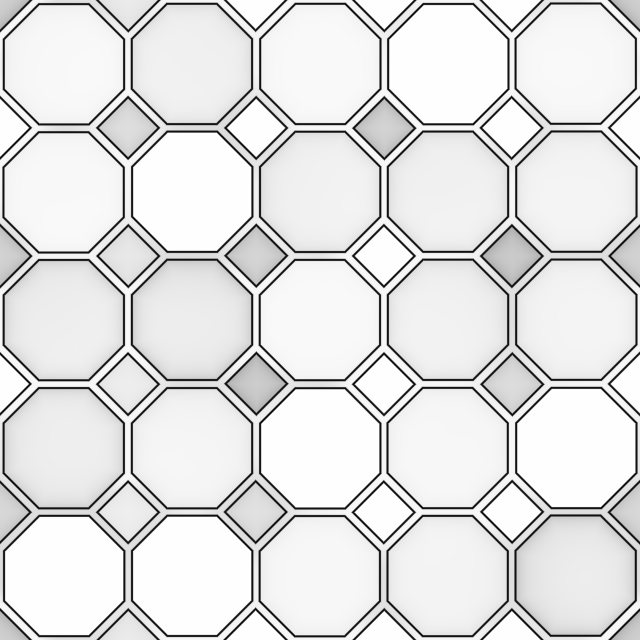
A three.js fragment shader for this pattern:

```glsl
varying vec2 vUv;

// Layout, in units of one repeat
const float REPEATS = 5.0;
const float OCTAGON_RADIUS = 0.470;
const float DIAMOND_RADIUS = 0.170;
const float LINE_HALF_WIDTH = 0.008;
const float LINE_BLUR = 0.006;
const float POSITION_JITTER = 0.006;

// Tones
const float LINE_TONE = 0.06;
const float WHITE = 0.995;
const float GROUT_TONE = 0.975;
const float GROUT_STAIN = 0.10;
const float GROUT_RIM = 0.06;

// Variation between tiles
const float OCTAGON_WHITE_SHARE = 0.40;
const float DIAMOND_WHITE_SHARE = 0.45;
const float OCTAGON_DEPTH = 0.085;
const float DIAMOND_DEPTH = 0.21;
const float RIM_DEPTH = 0.15;
const float RIM_REACH = 0.06;
const float TILT_DEPTH = 0.07;
const float CLOUD_DEPTH = 0.025;

const float OCTAGON_SEED = 17.0;
const float DIAMOND_SEED = 43.0;
const float NOISE_SCALE = 2.0;
const float DIAGONAL = 0.70711;

float hash(vec2 p) {
  vec3 q = fract(p.xyx * 0.1031);
  q += dot(q, q.yzx + 33.33);
  return fract((q.x + q.y) * q.z);
}

// Value noise that wraps at the canvas edges
float noise(vec2 p) {
  float period = REPEATS * NOISE_SCALE;
  vec2 i = floor(p);
  vec2 f = fract(p);
  f = f * f * (3.0 - 2.0 * f);
  vec2 a = mod(i, period);
  vec2 b = mod(i + 1.0, period);
  return mix(mix(hash(a), hash(vec2(b.x, a.y)), f.x),
             mix(hash(vec2(a.x, b.y)), hash(b), f.x), f.y);
}

float diamondDistance(vec2 p) {
  return (abs(p.x) + abs(p.y)) * DIAGONAL - DIAMOND_RADIUS;
}

float octagonDistance(vec2 p) {
  vec2 a = abs(p);
  return max(max(a.x, a.y), (a.x + a.y) * DIAGONAL) - OCTAGON_RADIUS;
}

vec2 jitter(vec2 id) {
  return (vec2(hash(id + 5.3), hash(id + 9.7)) - 0.5) * POSITION_JITTER;
}

// Grey of one tile: white or shaded, darker at the rim, lit from one side
float tileTone(vec2 id, vec2 local, float dist, float whiteShare, float depth, float cloud) {
  float h = hash(id);
  float shade = h < whiteShare ? 0.0 : mix(0.15, 1.0, (h - whiteShare) / (1.0 - whiteShare));
  vec2 tilt = vec2(hash(id + 2.1), hash(id + 7.9)) - vec2(0.3, 0.7);
  float rim = exp(min(dist, 0.0) / RIM_REACH);
  float dark = depth + RIM_DEPTH * rim + CLOUD_DEPTH * (cloud - 0.5);
  return min(WHITE, WHITE - shade * (dark - TILT_DEPTH * dot(local, tilt)));
}

void main() {
  vec2 p = vUv * REPEATS;
  float pixel = fwidth(vUv.x) * REPEATS;
  float soft = max(LINE_BLUR, 0.7 * pixel);
  float cloud = noise(p * NOISE_SCALE);

  // Octagons fill the cells, diamonds sit on the cell corners
  vec2 cell = floor(p);
  vec2 corner = floor(p + 0.5);
  vec2 octagonId = mod(cell, REPEATS) + OCTAGON_SEED;
  vec2 diamondId = mod(corner, REPEATS) + DIAMOND_SEED;
  vec2 octagonLocal = p - cell - 0.5 - jitter(octagonId);
  vec2 diamondLocal = p - corner - jitter(diamondId);
  float octagon = octagonDistance(octagonLocal);
  float diamond = diamondDistance(diamondLocal);

  // Grout, stained in places and greyer beside the tiles
  float nearest = min(octagon, diamond);
  float tone = GROUT_TONE - GROUT_STAIN * smoothstep(0.5, 0.95, cloud)
             - GROUT_RIM * exp(-max(nearest, 0.0) / 0.012);

  // Tile faces
  float octagonTone = tileTone(octagonId, octagonLocal, octagon,
                               OCTAGON_WHITE_SHARE, OCTAGON_DEPTH, cloud);
  float diamondTone = tileTone(diamondId, diamondLocal, diamond,
                               DIAMOND_WHITE_SHARE, DIAMOND_DEPTH, cloud);
  tone = mix(tone, octagonTone, 1.0 - smoothstep(-soft, soft, octagon));
  tone = mix(tone, diamondTone, 1.0 - smoothstep(-soft, soft, diamond));

  // Outlines
  float line = 1.0 - smoothstep(-soft, soft, abs(nearest) - LINE_HALF_WIDTH);
  tone = mix(tone, LINE_TONE, line);

  gl_FragColor = vec4(vec3(tone), 1.0);
}
```
